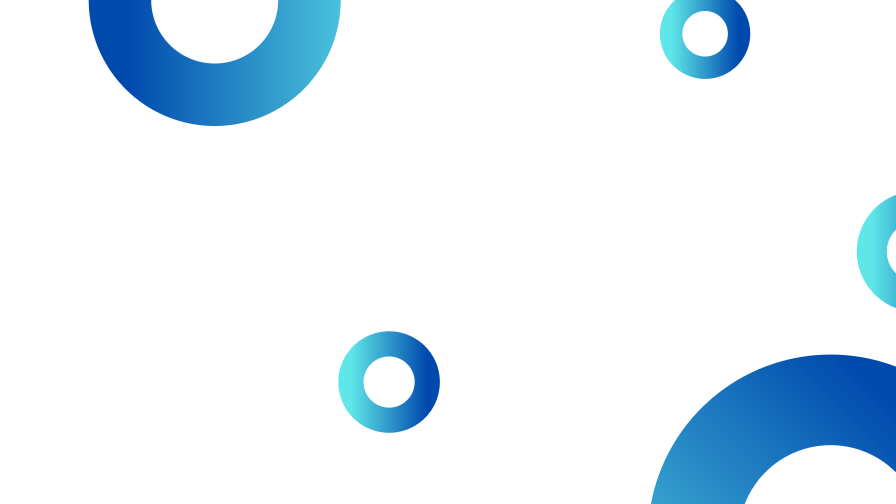
Give the GLSL for this background, as a WebGL 1 fragment shader.

```glsl
precision highp float;
// Blue-to-cyan gradient rings scattered around the border of a white background.

uniform vec2 u_resolution;

// Paints one ring whose hole is half its radius. The gradient runs along
// lightDir, from dark at darkEnd to light at lightEnd, in units of the radius.
vec3 paintRing(vec3 base, vec2 p, vec2 center, float radius,
               vec2 lightDir, float darkEnd, float lightEnd) {
  vec2 q = p - center;
  float blend = clamp((dot(q, lightDir) / radius - darkEnd) / (lightEnd - darkEnd), 0.0, 1.0);
  vec3 tint = mix(vec3(0.0, 0.285, 0.68), vec3(0.37, 0.90, 0.91), blend);

  // Signed distance to the band, softened over one pixel
  float dist = abs(length(q) - 0.752 * radius) - 0.248 * radius;
  float coverage = clamp(0.5 - dist * u_resolution.y, 0.0, 1.0);
  return mix(base, tint, coverage);
}

void main() {
  // Canvas height is one unit
  vec2 p = gl_FragCoord.xy / u_resolution.y;
  vec3 color = vec3(1.0);

  // Large rings, cut off by the top and bottom edges
  color = paintRing(color, p, vec2(0.426, 1.0), 0.25, vec2(1.0, 0.0), -0.7, 1.5);
  color = paintRing(color, p, vec2(1.648, -0.066), 0.3625, vec2(-0.7071), -0.76, 1.6);

  // Small rings, light on the left
  vec2 left = vec2(-1.0, 0.0);
  color = paintRing(color, p, vec2(1.399, 0.933), 0.0896, left, -0.75, 0.75);
  color = paintRing(color, p, vec2(1.820, 0.501), 0.120, left, -0.75, 0.75);
  color = paintRing(color, p, vec2(0.772, 0.242), 0.1007, left, -0.75, 0.75);

  gl_FragColor = vec4(color, 1.0);
}
```
